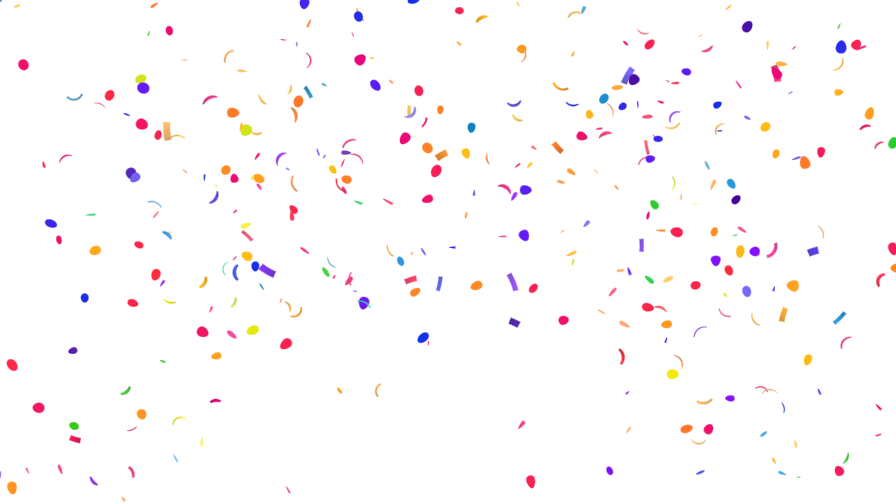
Write a WebGL 1 fragment shader that draws this pattern.

```glsl
precision highp float;

uniform vec2 u_resolution;

const float CELL = 0.09;
const int LAYERS = 5;

// Three random values in 0..1 from a cell, layer and salt
vec3 hash3(vec3 p) {
  p = fract(p * vec3(0.1031, 0.1030, 0.0973));
  p += dot(p, p.yxz + 33.33);
  return fract((p.xxy + p.yxx) * p.zyx);
}

mat2 rotation(float angle) {
  float c = cos(angle), s = sin(angle);
  return mat2(c, s, -s, c);
}

float cloud(vec2 p, vec2 center, vec2 size) {
  p = (p - center) / size;
  return exp(-dot(p, p));
}

// Chance of a piece, with uv spanning 0..1 on both axes
float density(vec2 uv) {
  float d = 0.13
    + 0.50 * cloud(uv, vec2(0.28, 0.60), vec2(0.12, 0.28))
    + 0.36 * cloud(uv, vec2(0.55, 0.74), vec2(0.20, 0.28))
    + 0.50 * cloud(uv, vec2(0.79, 0.56), vec2(0.12, 0.36));
  return d * (1.0 - cloud(uv, vec2(0.47, 0.06), vec2(0.22, 0.26)));
}

// Colour families, each blended between two ends
vec3 paperColor(float family, float blend) {
  if (family < 0.30) return mix(vec3(1.0, 0.18, 0.25), vec3(0.92, 0.0, 0.50), blend);
  if (family < 0.60) return mix(vec3(1.0, 0.45, 0.16), vec3(1.0, 0.76, 0.08), blend);
  if (family < 0.75) return mix(vec3(0.05, 0.20, 0.90), vec3(0.58, 0.05, 1.0), blend);
  if (family < 0.83) return mix(vec3(0.26, 0.0, 0.58), vec3(0.48, 0.42, 1.0), blend);
  if (family < 0.89) return mix(vec3(0.05, 0.50, 0.72), vec3(0.25, 0.66, 1.0), blend);
  if (family < 0.95) return mix(vec3(0.22, 0.78, 0.05), vec3(0.0, 0.86, 0.68), blend);
  return mix(vec3(1.0, 0.93, 0.0), vec3(0.72, 0.88, 0.15), blend);
}

// Ellipse that is narrower towards one end
float eggDistance(vec2 p, vec2 radii, float pinch) {
  p.x *= 1.0 + pinch * clamp(p.y / radii.y, -1.0, 1.0);
  float k = length(p / radii);
  return k * (k - 1.0) / max(length(p / (radii * radii)), 0.001);
}

// Strip bent around a circle, thinning towards its ends
float ribbonDistance(vec2 p, vec2 halfSize, float bendRadius, float taper) {
  p.y += bendRadius;
  vec2 q = vec2(atan(p.x, p.y) * bendRadius, length(p) - bendRadius);
  float along = clamp(q.x / halfSize.x, -1.0, 1.0);
  halfSize.y *= 1.0 - taper * along * along;
  vec2 d = abs(q) - halfSize;
  return max(d.x, d.y);
}

// Picks an egg, a small sliver or a ribbon
float pieceDistance(vec2 p, float kind, vec3 rnd) {
  if (kind < 0.34) {
    float len = mix(0.0085, 0.0130, rnd.x);
    return eggDistance(p, len * vec2(mix(0.62, 0.90, rnd.y), 1.0), 0.3 * rnd.z);
  }
  if (kind < 0.74) {
    float len = mix(0.003, 0.0115, rnd.x);
    return eggDistance(p, len * vec2(mix(0.18, 0.45, rnd.y), 1.0), 0.5 * rnd.z);
  }
  float len = mix(0.010, 0.018, rnd.x);
  if (rnd.z < 0.2) {
    return ribbonDistance(p, vec2(len, mix(0.003, 0.0075, rnd.y)), 0.12, 0.0);
  }
  float bend = mix(0.013, 0.023, rnd.z);
  float thickness = mix(0.0011, 0.0040, rnd.y * rnd.y);
  return ribbonDistance(p, vec2(len, thickness), bend, 0.85 * fract(rnd.z * 7.0));
}

// Draws the pieces of one layer that can reach this point
vec3 addLayer(vec3 color, vec2 p, float layer, vec2 shift, float aspect, float pixel) {
  vec2 home = floor((p + shift) / CELL);
  for (int j = -1; j <= 1; j++) {
    for (int i = -1; i <= 1; i++) {
      vec2 cell = home + vec2(float(i), float(j));
      vec3 place = hash3(vec3(cell + 17.0, layer * 9.0 + 3.0));
      vec3 look = hash3(vec3(cell + 59.0, layer * 9.0 + 5.0));
      vec3 shape = hash3(vec3(cell + 91.0, layer * 9.0 + 8.0));
      vec2 center = (cell + place.xy) * CELL - shift;
      if (place.z < density(center / vec2(aspect, 1.0))) {
        vec2 local = rotation(6.2832 * fract(look.z * 13.0)) * (p - center);
        float dist = pieceDistance(local, look.x, shape);
        float shade = look.x < 0.74 ? 1.0 : 0.92 + 9.0 * local.x;
        vec3 paper = paperColor(look.y, look.z) * clamp(shade, 0.75, 1.0);
        float fade = look.x < 0.34 ? 0.0 : 0.35 * fract(shape.x * 11.0);
        paper = mix(paper, vec3(1.0), fade);
        color = mix(color, paper, clamp(0.5 - dist / pixel, 0.0, 1.0));
      }
    }
  }
  return color;
}

void main() {
  vec2 p = gl_FragCoord.xy / u_resolution.y;
  float aspect = u_resolution.x / u_resolution.y;
  float pixel = 1.4 / u_resolution.y;
  vec3 color = vec3(1.0);
  for (int n = 0; n < LAYERS; n++) {
    float layer = float(n);
    vec2 shift = CELL * vec2(0.37, 0.61) * layer;
    color = addLayer(color, p, layer, shift, aspect, pixel);
  }
  gl_FragColor = vec4(color, 1.0);
}
```
